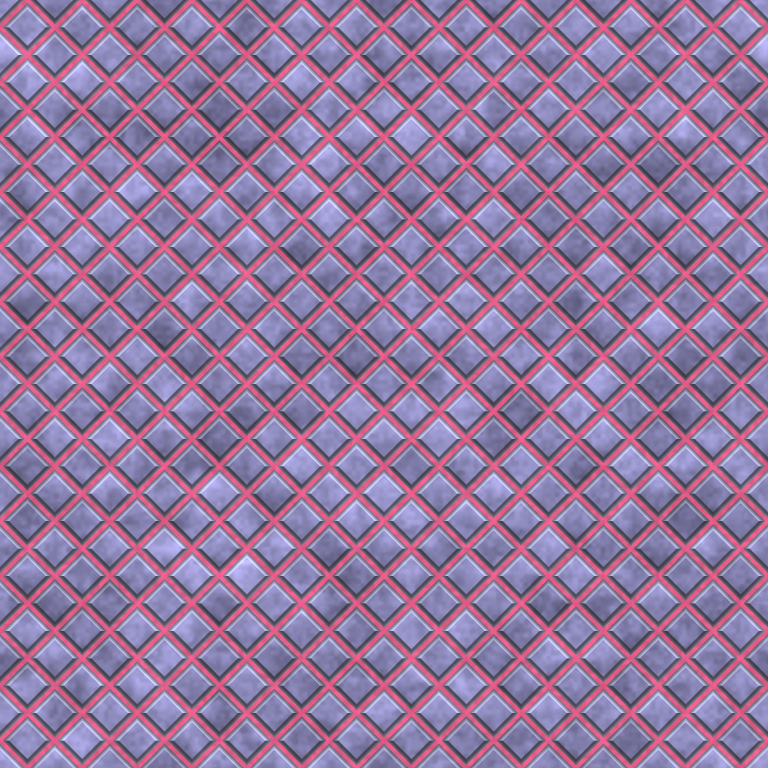
A WebGL 1 fragment shader for this pattern:

```glsl
precision highp float;
uniform vec2 u_resolution;

#define REPEATS 14.0
#define GROUT_HALF 0.054
#define FACE_INSET 0.165
#define WEAR 0.75
#define TILE_VARIATION 0.16
#define GROUT_COLOR vec3(0.90, 0.365, 0.54)
#define FACE_COLOR vec3(0.535, 0.525, 0.715)
#define RIM_COLOR vec3(0.43, 0.425, 0.48)
#define LIT_COLOR vec3(0.65, 0.65, 0.81)
#define SHADE_COLOR vec3(0.29, 0.285, 0.335)
#define GLINT_COLOR vec3(0.80, 0.82, 0.96)

float hash(vec2 p) {
  vec3 q = fract(vec3(p.xyx) * 0.1031);
  q += dot(q, q.yzx + 33.33);
  return fract((q.x + q.y) * q.z);
}

// Smooth cellular noise: blended random values of jittered points, wrapping at period
float cellCloud(vec2 uv, float period) {
  vec2 p = uv * period;
  vec2 base = floor(p);
  float total = 0.0;
  float weights = 0.0;
  for (int y = -1; y <= 1; y++) {
    for (int x = -1; x <= 1; x++) {
      vec2 cell = base + vec2(float(x), float(y));
      vec2 id = mod(cell, period) + period;
      vec2 jitter = 0.3 + 0.4 * vec2(hash(id), hash(id + 71.7));
      vec2 offset = cell + jitter - p;
      float w = max(1.0 - dot(offset, offset), 0.0);
      w *= w;
      total += w * hash(id + 19.3);
      weights += w;
    }
  }
  return total / max(weights, 0.0001);
}

// Bevelled tile on the diagonal lattice; wear is centred on zero
vec3 diamondTile(vec2 uv, float wear, float grain, float pixel) {
  vec2 p = uv * REPEATS;
  vec2 diagonal = vec2(p.x + p.y, p.x - p.y);
  vec2 id = floor(diagonal + 0.5);
  vec2 local = diagonal - id;
  vec2 reach = abs(local);
  float inset = 0.5 - max(reach.x, reach.y);

  // The doubled centre is a whole number, so it wraps exactly
  vec2 center = mod(vec2(id.x + id.y, id.x - id.y), 2.0 * REPEATS);
  float tone = hash(center + 5.0) - 0.5;

  // Facets: light falls from above, a little from the right
  bool onRising = reach.x > reach.y;
  bool lit = onRising ? local.x > 0.0 : local.y < 0.0;
  float side = onRising ? 1.0 : 0.0;
  float slope = clamp((inset - GROUT_HALF) / (FACE_INSET - GROUT_HALF), 0.0, 1.0);
  vec3 litFacet = mix(RIM_COLOR, LIT_COLOR, smoothstep(0.1, 0.75, slope));
  float glint = smoothstep(0.6, 0.95, slope) * (0.65 + 0.25 * side);
  litFacet = mix(litFacet, GLINT_COLOR, glint);
  vec3 darkFacet = mix(RIM_COLOR, SHADE_COLOR, smoothstep(0.15, 0.55, slope));
  darkFacet *= 1.04 - 0.08 * side;
  vec3 facet = lit ? litFacet : darkFacet;

  // Flat top, slightly brighter towards its upper corner
  float upward = local.x - local.y;
  vec3 face = FACE_COLOR * (1.0 + 0.12 * upward);
  float onFace = smoothstep(-0.5, 0.5, (inset - FACE_INSET) / pixel);
  vec3 tile = mix(facet, face, onFace);
  tile *= 1.0 + TILE_VARIATION * tone + WEAR * wear * mix(0.6, 1.0, onFace);

  // Grout with faint grain
  vec3 grout = GROUT_COLOR * (1.0 + 0.14 * grain + 0.12 * wear);
  float onTile = smoothstep(-0.5, 0.5, (inset - GROUT_HALF) / pixel);
  return mix(grout, tile, onTile);
}

void main() {
  vec2 uv = gl_FragCoord.xy / u_resolution;

  // Layered wear, from broad stains to fine grain
  float broad = cellCloud(uv, 16.0) - 0.5;
  float medium = cellCloud(uv + 0.37, 37.0) - 0.5;
  float small = cellCloud(uv + 0.61, 79.0) - 0.5;
  float grain = cellCloud(uv + 0.13, 170.0) - 0.5;
  float wear = 0.30 * broad + 0.34 * medium + 0.26 * small + 0.20 * grain;

  // Supersample the crisp lattice edges
  float pixel = 1.4142 * REPEATS / min(u_resolution.x, u_resolution.y) / 3.0;
  vec3 color = vec3(0.0);
  for (int y = -1; y <= 1; y++) {
    for (int x = -1; x <= 1; x++) {
      vec2 shift = vec2(float(x), float(y)) / (3.0 * u_resolution);
      color += diamondTile(uv + shift, wear, grain, pixel);
    }
  }
  gl_FragColor = vec4(clamp(color / 9.0, 0.0, 1.0), 1.0);
}
```
